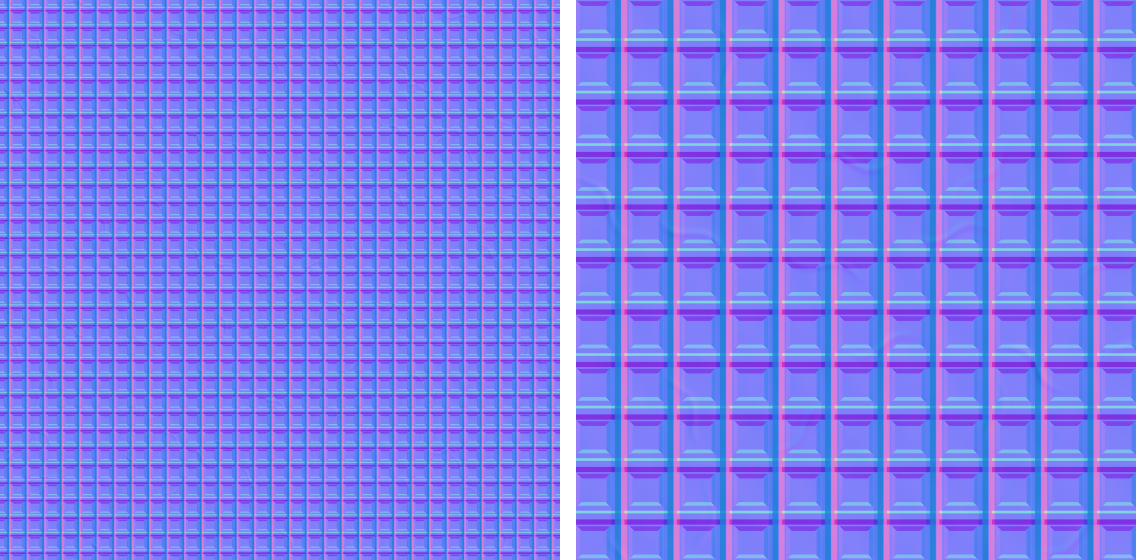
Left: the whole. Right: its middle third, enlarged.
Reproduce this texture map procedurally as a Shadertoy shader.

```glsl
#define REPEATS 32.0
#define COLUMN_TILT 0.66
#define BAR_TILT 0.60
#define BEVEL_TILT 0.46
#define BEVEL_REACH 0.27
#define BAR_END 0.41
#define SCRATCH_GRID 16.0
#define SCRATCH_DEPTH 0.20
#define RIPPLE_DEPTH 0.012
#define TAU 6.2831853

vec3 hash3(vec2 p) {
    vec3 q = fract(vec3(p.xyx) * vec3(0.1031, 0.1030, 0.0973));
    q += dot(q, q.yxz + 33.33);
    return fract((q.xxy + q.yzz) * q.zyx);
}

// Soft-edged strip from a to b that repeats every unit
float band(float x, float a, float b, float soft) {
    float fromCentre = abs(fract(x - 0.5 * (a + b) + 0.5) - 0.5);
    return clamp((0.5 * (b - a) - fromCentre) / soft + 0.5, 0.0, 1.0);
}

// Slope of one recessed panel framed by columns and stepped bars
vec2 frameTilt(vec2 p, float soft) {
    vec2 tilt = vec2(0.0);

    // Column flanks: steep right face, stepped left face
    tilt.x += COLUMN_TILT * band(p.x, -0.47, -0.36, soft);
    tilt.x -= 0.30 * band(p.x, 0.34, 0.41, soft);
    tilt.x -= COLUMN_TILT * band(p.x, 0.41, 0.52, soft);

    // Bars are strong between columns and faint across them
    float between = band(p.x, -BAR_END, BAR_END, soft);
    float strength = mix(0.22, 1.0, between);
    tilt.y += strength * BAR_TILT * 1.12 * band(p.y, -0.445, -0.395, soft);
    tilt.y -= strength * BAR_TILT * band(p.y, 0.34, 0.44, soft);

    // Mitred inner bevel
    vec2 reach = abs(p) - BEVEL_REACH;
    float side = clamp((reach.x - reach.y) / soft + 0.5, 0.0, 1.0);
    tilt.x += side * 0.20 * band(p.x, -0.33, -0.26, soft);
    tilt.x -= side * 0.36 * band(p.x, 0.25, 0.33, soft);
    tilt.y += (1.0 - side) * BEVEL_TILT * band(p.y, -0.30, -0.23, soft);
    tilt.y -= (1.0 - side) * BEVEL_TILT * band(p.y, 0.22, 0.31, soft);
    return tilt;
}

// Sparse curved scratches on a wrapping cellular grid
vec2 scratchTilt(vec2 uv) {
    vec2 q = uv * SCRATCH_GRID;
    vec2 cell = floor(q);
    vec2 tilt = vec2(0.0);
    for (int j = -1; j <= 1; j++) {
        for (int i = -1; i <= 1; i++) {
            vec2 neighbour = cell + vec2(i, j);
            vec3 rnd = hash3(mod(neighbour, SCRATCH_GRID) + 7.0);
            vec2 offset = q - neighbour - rnd.xy;
            float angle = rnd.z * TAU;
            vec2 along = vec2(cos(angle), sin(angle));
            vec2 across = vec2(-along.y, along.x);
            float t = dot(offset, along);
            float n = dot(offset, across) + 0.06 * sin(t * 9.0 + angle);
            float groove = n / 0.04;
            float taper = 1.0 - smoothstep(0.15, 0.45, abs(t));
            float present = step(0.45, fract(rnd.x * 17.0 + rnd.y * 5.0));
            tilt += across * groove * exp(-groove * groove) * taper * present;
        }
    }
    return tilt * SCRATCH_DEPTH;
}

// Layered sines with whole frequencies give a seamless uneven surface
vec2 rippleTilt(vec2 uv) {
    vec2 tilt = vec2(0.0);
    for (int i = 1; i <= 4; i++) {
        float k = float(i);
        vec2 wave = floor(vec2(17.0 * k + 6.0, 53.0 - 23.0 * k));
        float phase = TAU * dot(uv, wave) + 2.0 * sin(TAU * (uv.x * 3.0 - uv.y * k));
        tilt += normalize(wave) * cos(phase);
    }
    return tilt * RIPPLE_DEPTH;
}

void mainImage(out vec4 fragColor, in vec2 fragCoord) {
    vec2 uv = fragCoord / iResolution.xy;
    float soft = max(REPEATS / iResolution.y, 0.012);
    vec2 panel = fract(uv * REPEATS + 0.5) - 0.5;

    vec2 tilt = frameTilt(panel, soft) + scratchTilt(uv) + rippleTilt(uv);
    tilt *= min(1.0, 0.92 / max(length(tilt), 0.001));

    // Pack the surface direction as colour
    float facing = 0.96 * sqrt(1.0 - dot(tilt, tilt));
    fragColor = vec4(0.5 + 0.5 * vec3(tilt, facing), 1.0);
}
```
